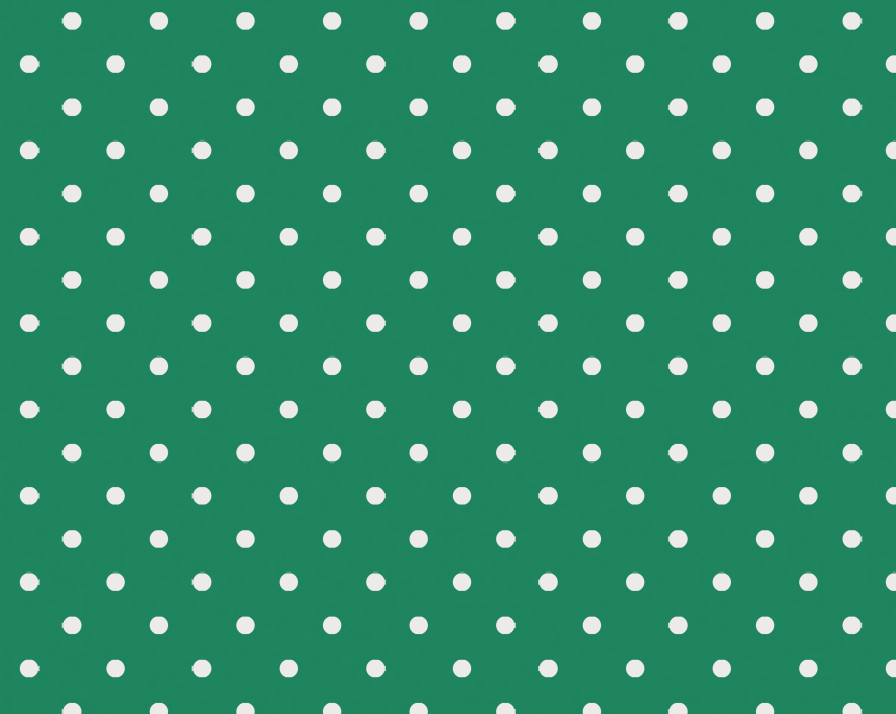
Give the GLSL for this pattern, as a WebGL 2 fragment shader.

```glsl
#version 300 es
precision highp float;

uniform vec2 u_resolution;
out vec4 outColor;

float hash(vec2 p) {
  return fract(sin(dot(p, vec2(127.1, 311.7))) * 4375.85);
}

float valueNoise(vec2 p) {
  vec2 i = floor(p), f = fract(p);
  f = f * f * (3.0 - 2.0 * f);
  return mix(mix(hash(i), hash(i + vec2(1, 0)), f.x),
             mix(hash(i + vec2(0, 1)), hash(i + vec2(1, 1)), f.x), f.y);
}

float boxDistance(vec2 p, vec2 halfSize) {
  vec2 d = abs(p) - halfSize;
  return length(max(d, 0.0)) + min(max(d.x, d.y), 0.0);
}

float cover(float dist, float pixel) {
  return 1.0 - smoothstep(-0.7 * pixel, 0.7 * pixel, dist);
}

void main() {
  vec2 uv = gl_FragCoord.xy / u_resolution;

  // Lattice cells, counted from the top left dot
  vec2 q = (vec2(uv.x, 1.0 - uv.y) - vec2(0.0807, 0.0293)) / vec2(0.09665, 0.12093);
  float pixel = 1.0 / (0.09665 * u_resolution.x);

  // Nearest dot of the two staggered lattices
  vec2 a = q - round(q);
  vec2 b = fract(q) - 0.5;
  vec2 d = dot(a, a) < dot(b, b) ? a : b;
  vec2 halfStep = round(2.0 * (q - d));

  // Round dot, slightly flattened at top and bottom
  float dist = max(length(d) - 0.106, abs(d.y) - 0.101);
  float dot_ = cover(dist, pixel);

  // Side nubs drift through a cycle of eleven columns
  float phase = mod(4.0 * (halfStep.x + 1.0), 11.0);
  float rightNub = step(9.5, phase) + 1.0 - step(0.5, phase);
  float leftNub = step(3.5, phase) - step(5.5, phase);
  float side = rightNub - leftNub;
  float nub = cover(boxDistance(d - vec2(0.108 * side, 0.0), vec2(0.014, 0.03)), pixel);
  dot_ = max(dot_, 0.85 * abs(side) * nub);

  // Faint specks above or below the dots of some rows
  float above = 1.0 - step(0.5, abs(mod(halfStep.y, 5.0) - 3.0));
  float below = 1.0 - step(0.5, abs(mod(halfStep.y, 11.0) - 10.0));
  float speckY = 0.115 * (below - above);
  float speck = cover(boxDistance(d - vec2(0.0, speckY), vec2(0.025, 0.008)), pixel);
  dot_ = max(dot_, 0.25 * max(above, below) * speck);

  // Green cloth with a barely visible grain
  vec3 green = vec3(0.12, 0.52, 0.37) + 0.008 * (valueNoise(q * 18.0) - 0.5);
  vec3 white = vec3(0.93, 0.92, 0.915);
  outColor = vec4(mix(green, white, dot_), 1.0);
}
```
